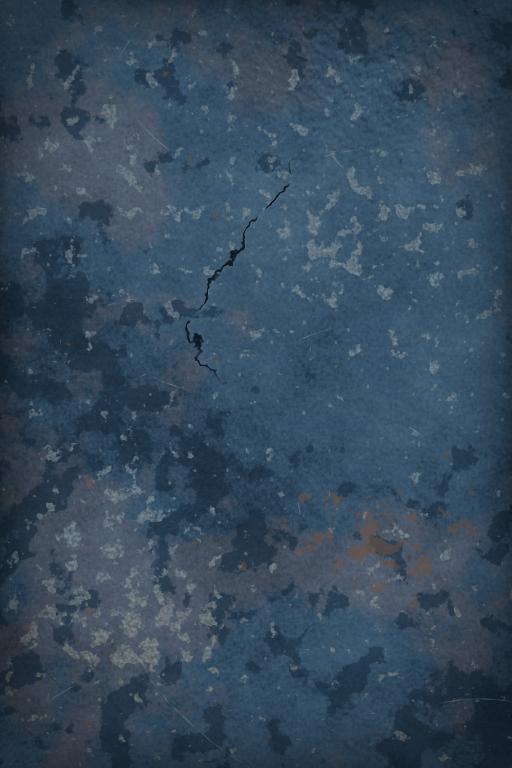
Write a WebGL 2 fragment shader that draws this texture.

```glsl
#version 300 es
precision highp float;
// Weathered blue plaster: mottled paint, mauve stains, dark chips, pale flakes, a crack and scratches.

#define DEEP vec3(0.095, 0.160, 0.220)
#define BLUE vec3(0.200, 0.305, 0.395)
#define STEEL vec3(0.290, 0.405, 0.490)
#define MAUVE vec3(0.305, 0.335, 0.390)
#define PALE vec3(0.470, 0.535, 0.570)
#define RUST vec3(0.410, 0.310, 0.260)
#define CHIP_SCALE 16.0
#define FLAKE_SCALE 38.0
#define GRAIN 0.16
#define VIGNETTE 0.42
#define CRACK_WIDTH 0.0020
#define SCRATCHES 16

uniform vec2 u_resolution;
out vec4 fragColor;

vec2 hash2(vec2 p) {
  vec3 q = fract(p.xyx * vec3(0.1031, 0.1030, 0.0973));
  q += dot(q, q.yzx + 33.33);
  return fract((q.xx + q.yz) * q.zy);
}

float cornerSlope(vec2 cell, vec2 offset) {
  float angle = 6.2832 * hash2(cell + 57.0).x;
  return dot(vec2(cos(angle), sin(angle)), offset);
}

// Gradient noise, roughly -0.7 to 0.7
float noise(vec2 p) {
  vec2 i = floor(p), f = fract(p), e = vec2(0.0, 1.0);
  vec2 w = f * f * f * (f * (f * 6.0 - 15.0) + 10.0);
  float low = mix(cornerSlope(i, f), cornerSlope(i + e.yx, f - e.yx), w.x);
  float high = mix(cornerSlope(i + e, f - e), cornerSlope(i + e.yy, f - e.yy), w.x);
  return mix(low, high, w.y);
}

float fbm(vec2 p, int octaves) {
  float sum = 0.0, amp = 1.0;
  for (int i = 0; i < octaves; i++) {
    sum += amp * noise(p);
    p = mat2(1.6, 1.2, -1.2, 1.6) * p + 13.7;
    amp *= 0.56;
  }
  return sum;
}

float blob(vec2 p, vec2 center, vec2 radius) {
  vec2 d = (p - center) / radius;
  return exp(-dot(d, d));
}

float line(float dist, float width) {
  return 1.0 - smoothstep(width * 0.4, width + 0.6 / u_resolution.y, abs(dist));
}

float scratches(vec2 p) {
  float mark = 0.0;
  for (int i = 0; i < SCRATCHES; i++) {
    vec2 a = hash2(vec2(float(i), 3.0)), b = hash2(vec2(float(i), 9.0));
    float angle = 3.1416 * b.x, reach = mix(0.01, 0.06, b.y * b.y);
    vec2 d = mat2(cos(angle), -sin(angle), sin(angle), cos(angle)) * (p - a * vec2(0.67, 1.0));
    float fade = 1.0 - smoothstep(reach * 0.5, reach, abs(d.x));
    mark = max(mark, fade * line(d.y + 2.0 * d.x * d.x, 0.0006));
  }
  // One long arc running off the lower edge
  float drop = 0.147 - p.y;
  float arc = p.x - 0.18 - 0.4 * drop - 4.0 * drop * drop + 0.003 * noise(p * 40.0);
  return max(mark, 0.9 * step(0.0, drop) * line(arc * 0.75, 0.0009));
}

void main() {
  vec2 p = gl_FragCoord.xy / u_resolution.y;
  vec2 uv = gl_FragCoord.xy / u_resolution;
  vec2 q = p + 0.03 * vec2(noise(p * 9.0), noise(p * 9.0 + 41.0));
  float broad = fbm(p * 3.5 + 2.0, 4);
  float fine = fbm(p * 24.0, 5);
  float grain = noise(p * 170.0) + noise(p * 290.0 + 5.0);

  // Regions of smooth paint, wear, stain and flaking
  float calm = blob(q, vec2(0.46, 0.60), vec2(0.19, 0.22));
  float worn = blob(q, vec2(0.27, 0.36), vec2(0.11, 0.12)) + blob(q, vec2(0.03, 0.62), vec2(0.17, 0.15))
             + blob(q, vec2(0.62, 0.05), vec2(0.13, 0.09)) + 0.7 * blob(q, vec2(0.0, 0.25), vec2(0.07, 0.2));
  float stained = blob(q, vec2(0.10, 0.44), vec2(0.10, 0.22)) + blob(q, vec2(0.50, 0.29), vec2(0.18, 0.10))
                + blob(q, vec2(0.14, 0.88), vec2(0.20, 0.16)) + blob(q, vec2(0.14, 0.17), vec2(0.16, 0.12));
  float flaked = blob(q, vec2(0.48, 0.67), vec2(0.13, 0.10)) + blob(q, vec2(0.19, 0.17), vec2(0.15, 0.06))
               + 0.5 * blob(q, vec2(0.40, 0.88), vec2(0.14, 0.07)) + 0.5 * blob(q, vec2(0.13, 0.38), vec2(0.12, 0.12));

  // Mottled paint with raised texture lit from above
  float relief = fbm(p * 75.0, 3) - fbm(p * 75.0 + vec2(0.12, 0.35), 3);
  float bumpy = 0.10 + 0.22 * blob(q, vec2(0.50, 0.90), vec2(0.17, 0.10));
  float tone = 0.58 + 0.30 * broad + 0.16 * fine + GRAIN * grain + bumpy * relief - 0.26 * worn + 0.04 * calm;
  tone = clamp(tone, 0.0, 1.15);
  vec3 color = mix(DEEP, BLUE, min(tone * 2.0, 1.0));
  color = mix(color, STEEL, max(tone * 2.0 - 1.0, 0.0));

  // Mauve stains
  float stain = fbm(p * 6.0 + 17.0, 5) + 0.35 * fine + 0.65 * stained - 0.5 * calm;
  color = mix(color, MAUVE * (0.62 + 0.62 * tone), 0.8 * smoothstep(0.12, 0.62, stain));

  // Dark chips with ragged edges
  float chip = fbm(p * CHIP_SCALE + 31.0, 6) + 0.35 * worn - 0.5 * calm - 0.3 * broad;
  color = mix(color, DEEP * (0.95 + 0.5 * tone), 0.72 * smoothstep(0.22, 0.38, chip));

  // Rust and pale flakes
  float rust = fbm(p * 30.0 + 71.0, 5) + 0.5 * blob(q, vec2(0.48, 0.29), vec2(0.15, 0.09)) + 0.15 * stained;
  color = mix(color, RUST, 0.6 * smoothstep(0.68, 0.88, rust));
  float flake = fbm(p * FLAKE_SCALE + 53.0, 4) + 0.25 * broad + 0.42 * flaked + 0.08 * stained;
  vec3 flakeColor = mix(PALE, PALE * vec3(1.08, 1.0, 0.92), smoothstep(0.35, 0.1, p.y));
  color = mix(color, flakeColor * (0.9 + 0.25 * grain), 0.72 * smoothstep(0.46, 0.66, flake));
  color = mix(color, PALE, 0.5 * smoothstep(0.44, 0.58, noise(p * 120.0 + 9.0) + 0.12 * fine));

  // Bent crack, broken in places, with a lit lip
  float bend = sqrt(pow(p.y - 0.57, 2.0) + 0.0003) - 0.017;
  float crack = (p.x - 0.25 - 0.68 * bend + 0.022 * fbm(p * 26.0 + 3.0, 4)) * 0.8;
  float span = smoothstep(0.49, 0.53, p.y) * (1.0 - smoothstep(0.75, 0.81, p.y));
  float gap = smoothstep(-0.45, 0.0, noise(p * 45.0 + 8.0));
  color = mix(color, STEEL, 0.35 * span * line(crack - 2.0 * CRACK_WIDTH, CRACK_WIDTH));
  color = mix(color, DEEP * 0.45, 0.9 * span * gap * line(crack, CRACK_WIDTH));

  // Scratches and edge shading
  color = mix(color, PALE, 0.5 * scratches(p) * smoothstep(-0.4, 0.2, noise(p * 60.0)));
  vec2 rim = uv * (1.0 - uv) * 4.0;
  color *= 1.03 - VIGNETTE * pow(1.0 - clamp(rim.x * rim.y, 0.0, 1.0), 5.0);
  fragColor = vec4(color, 1.0);
}
```
